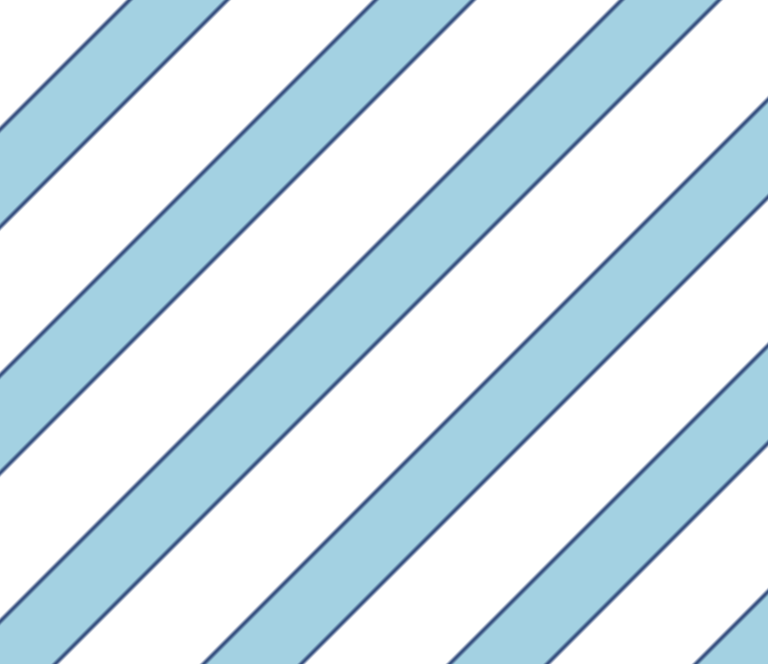
Write a WebGL 1 fragment shader that draws this pattern.

```glsl
precision highp float;

// Diagonal pale blue bands on white, each edged by two thin navy lines.
// The distance across the diagonal is folded into one period, then the
// band fill and its soft outlines are shaded from that distance.

uniform vec2 u_resolution;

const vec3 PAPER = vec3(1.0);
const vec3 BAND_BLUE = vec3(0.64, 0.82, 0.885);
const vec3 NAVY = vec3(0.21, 0.31, 0.50);

// Lengths are fractions of the canvas height, measured across the bands.
const float PERIOD = 0.2620;
const float FIRST_CENTER = 0.1899;
const float HALF_BAND = 0.0520;
const float LINE_REACH = 0.0057;

// Distance from the top left corner along the falling diagonal.
float diagonalCoord(vec2 p) {
  return dot(vec2(p.x, 1.0 - p.y), vec2(sqrt(0.5)));
}

// Signed distance to the nearest repeated band, negative inside it.
float bandDistance(float across, float center, float period, float halfWidth) {
  float local = mod(across - center + 0.5 * period, period) - 0.5 * period;
  return abs(local) - halfWidth;
}

// Smoothed fill of a signed distance.
float fillMask(float dist, float blur) {
  return 1.0 - smoothstep(-blur, blur, dist);
}

// Soft line on the zero contour, darkest at its middle.
float lineMask(float dist, float reach) {
  return 1.0 - smoothstep(0.0, reach, abs(dist));
}

void main() {
  vec2 p = gl_FragCoord.xy / u_resolution.y;
  float pixel = 1.0 / u_resolution.y;

  float dist = bandDistance(diagonalCoord(p), FIRST_CENTER, PERIOD, HALF_BAND);

  // Band fill, then the outline over its edges.
  vec3 color = mix(PAPER, BAND_BLUE, fillMask(dist, pixel));
  color = mix(color, NAVY, lineMask(dist, max(LINE_REACH, 1.5 * pixel)));

  gl_FragColor = vec4(color, 1.0);
}
```
